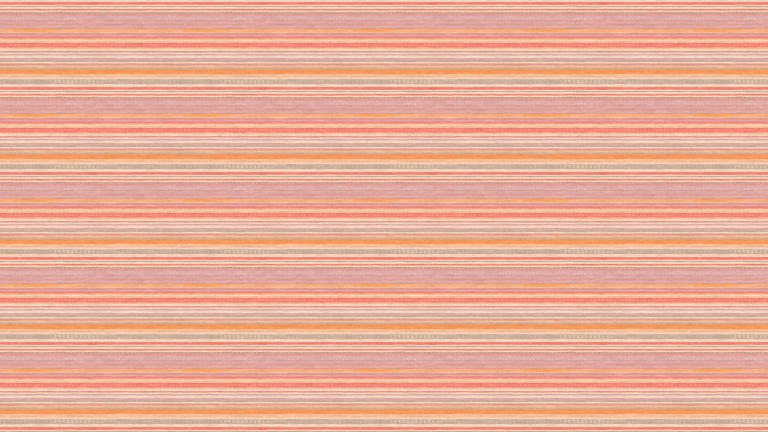
A Shadertoy shader for this pattern:

```glsl
float hash(vec2 p) {
    vec3 q = fract(p.xyx * vec3(0.1031, 0.1030, 0.0973));
    q += dot(q, q.yzx + 33.33);
    return fract((q.x + q.y) * q.z);
}

// Value noise that wraps after "period" cells
float noise(vec2 p, vec2 period) {
    vec2 i = floor(p), f = fract(p);
    f = f * f * (3.0 - 2.0 * f);
    vec2 a = mod(i, period), b = mod(i + 1.0, period);
    return mix(mix(hash(a), hash(vec2(b.x, a.y)), f.x),
               mix(hash(vec2(a.x, b.y)), hash(b), f.x), f.y);
}

// Box-filtered band between two heights
float band(float y, float lo, float hi, float px) {
    return clamp((y - lo) / px + 0.5, 0.0, 1.0) - clamp((y - hi) / px + 0.5, 0.0, 1.0);
}

// Row of stitches, a whole number of them per tile
float stitches(float x, float count) {
    return 0.5 + 0.5 * cos(6.28318 * x * count / 170.0);
}

const int STRIPES = 42;

// Lower edge of each stripe, measured down a tile 85 units tall
const float edges[STRIPES] = float[](
    2.0, 4.8, 6.0, 7.0, 9.0, 10.5, 12.0, 13.3, 15.5, 18.0, 20.0,
    21.0, 24.0, 25.5, 28.0, 29.0, 31.5, 33.0, 35.0, 36.5, 38.5,
    40.0, 41.0, 43.0, 47.5, 49.0, 51.0, 52.5, 54.0, 55.5, 58.0,
    60.0, 62.0, 63.5, 65.5, 67.5, 69.3, 74.0, 77.5, 79.3, 84.0, 85.0);

// Yarn of each stripe
const int yarns[STRIPES] = int[](
    3, 0, 3, 6, 3, 0, 3, 6, 5, 4, 4,
    5, 4, 5, 4, 5, 1, 2, 5, 4, 0,
    2, 3, 2, 0, 2, 3, 5, 3, 4, 3,
    4, 6, 3, 5, 2, 6, 1, 2, 3, 6, 3);

// Coral, orange, peach, cream, mauve, rose, grey
const vec3 palette[7] = vec3[](
    vec3(0.96, 0.51, 0.46), vec3(0.97, 0.60, 0.36), vec3(0.96, 0.74, 0.59),
    vec3(0.95, 0.83, 0.73), vec3(0.87, 0.67, 0.65), vec3(0.89, 0.61, 0.57),
    vec3(0.79, 0.68, 0.60));

void mainImage(out vec4 fragColor, in vec2 fragCoord) {
    // Tile of 170 by 85 units, measured from the top left
    vec2 uv = vec2(fragCoord.x, iResolution.y - fragCoord.y) / iResolution.y;
    vec2 p = mod(uv * 432.0, vec2(170.0, 85.0));
    float px = 432.0 / iResolution.y;

    // Slightly uneven edges
    float y = p.y + 0.5 * (noise(p * vec2(0.2, 0.4), vec2(34.0)) - 0.5);

    // Stripes
    vec3 col = palette[yarns[0]];
    for (int i = 0; i < STRIPES - 1; i++) {
        vec3 change = palette[yarns[i + 1]] - palette[yarns[i]];
        col += change * clamp((y - edges[i]) / px + 0.5, 0.0, 1.0);
    }

    // Pale and dark stitched rows
    float broken = smoothstep(0.3, 0.65, noise(p * vec2(0.1, 0.2), vec2(17.0)));
    col = mix(col, vec3(0.90, 0.80, 0.77), 0.6 * broken * stitches(p.x, 50.0) * band(y, 18.2, 19.8, px));
    col = mix(col, vec3(0.74, 0.56, 0.46), 0.6 * stitches(p.x, 42.0) * band(y, 12.0, 13.4, px));
    col = mix(col, vec3(0.97, 0.70, 0.60), 0.5 * stitches(p.x, 44.0) * band(y, 44.4, 45.8, px));
    col = mix(col, vec3(0.88, 0.56, 0.36), 0.5 * stitches(p.x, 46.0) * band(y, 69.3, 70.6, px));

    // Upright teeth, clearest in one part of the grey stripe
    float teeth = 0.3 + 0.7 * (1.0 - smoothstep(14.0, 32.0, abs(p.x - 75.0)));
    col = mix(col, palette[3], 0.6 * teeth * stitches(p.x, 40.0) * band(y, 80.0, 83.3, px));

    // Golden run in the thin orange stripe, paler elsewhere
    float golden = 1.0 - smoothstep(8.0, 32.0, abs(p.x - 36.0));
    vec3 thinOrange = mix(palette[2], vec3(0.96, 0.67, 0.36), golden);
    col = mix(col, thinOrange, 0.65 * band(y, 29.0, 31.5, px));

    // Faded streaks and woven grain
    float streak = noise(p * vec2(0.1, 1.0), vec2(17.0, 85.0)) - 0.5;
    float grain = noise(p * vec2(0.6, 1.0), vec2(102.0, 85.0)) - 0.5;
    col += 0.06 * streak + 0.05 * grain;

    fragColor = vec4(col, 1.0);
}
```
